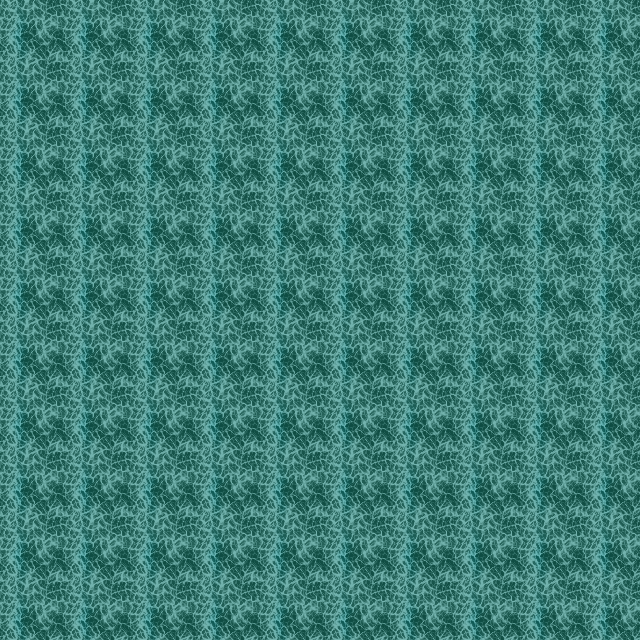
Reproduce this texture procedurally as a Shadertoy shader.

```glsl
const float TAU = 6.2831853;

vec2 hash2(vec2 c) {
    return fract(sin(vec2(dot(c, vec2(127.1, 311.7)), dot(c, vec2(269.5, 183.3)))) * 43758.5);
}

// Wrapping cellular noise: gap between the two nearest points, zero on cell borders
float cellGap(vec2 p, vec2 count) {
    p *= count;
    vec2 base = floor(p);
    float nearest = 9.0, second = 9.0;
    for (int y = -1; y <= 1; y++)
    for (int x = -1; x <= 1; x++) {
        vec2 cell = base + vec2(x, y);
        float d = length(cell + hash2(mod(cell, count) + count) - p);
        second = min(second, max(nearest, d));
        nearest = min(nearest, d);
    }
    return second - nearest;
}

// Soft leaning spot that wraps around the tile
float spot(vec2 p, vec2 center, vec2 radius, float lean) {
    vec2 d = fract(p - center + 0.5) - 0.5;
    d.x -= lean * d.y;
    d /= radius;
    return exp(-dot(d, d));
}

// Layered sines with whole frequencies, so the bend repeats with the tile
vec2 warp(vec2 p) {
    p += 0.025 * sin(TAU * (p.yx * vec2(2.0, 3.0) + vec2(0.1, 0.6)));
    p += 0.013 * sin(TAU * (p.yx * vec2(5.0, 4.0) + p * vec2(2.0, 1.0)));
    return p + 0.005 * sin(TAU * (p.yx * vec2(11.0, 9.0) + p * 3.0));
}

void mainImage(out vec4 fragColor, in vec2 fragCoord) {
    // Tile coordinates, running down from the top left
    vec2 uv = fragCoord / iResolution.xy;
    vec2 p = fract(vec2(uv.x, 1.0 - uv.y) * 9.85);
    vec2 w = warp(p);

    // Broad light and shade
    float strip = spot(w, vec2(0.19, 0.5), vec2(0.13, 3.0), 0.0);
    float shade = 0.19 + 0.13 * strip;
    shade -= 0.27 * spot(w, vec2(0.52, 0.62), vec2(0.12, 0.26), 0.6);
    shade -= 0.22 * spot(w, vec2(0.94, 0.65), vec2(0.15, 0.16), 0.2);
    shade -= 0.15 * spot(w, vec2(0.88, 0.09), vec2(0.16, 0.13), 0.0);
    shade -= 0.13 * spot(w, vec2(0.32, 0.75), vec2(0.05, 0.20), -0.2);
    shade += 0.28 * spot(w, vec2(0.66, 0.54), vec2(0.07, 0.10), -0.5);
    shade += 0.28 * spot(w, vec2(0.88, 0.89), vec2(0.15, 0.04), 0.0);
    shade += 0.24 * spot(w, vec2(0.44, 0.00), vec2(0.04, 0.17), 0.2);
    shade += 0.12 * spot(w, vec2(0.70, 0.32), vec2(0.28, 0.09), 0.0);

    // Foam veins, wider where the water is light
    float width = 0.20 + 0.4 * clamp(shade, 0.0, 0.5);
    float coarse = 1.0 - smoothstep(0.0, width, cellGap(w, vec2(8.0, 7.0)));
    float fine = 1.0 - smoothstep(0.0, 0.36, cellGap(w + 0.37, vec2(17.0, 14.0)));
    float ripple = sin(TAU * (7.0 * w.x + 3.0 * w.y)) * sin(TAU * (3.0 * w.x - 8.0 * w.y));
    float tone = shade + 0.50 * coarse + 0.36 * fine * (0.85 + 0.4 * strip) + 0.06 * ripple;
    tone = smoothstep(-0.05, 1.0, tone);

    // Deep green to pale foam, with a bluer strip
    vec3 color = mix(vec3(0.06, 0.30, 0.26), vec3(0.45, 0.70, 0.68), tone);
    float blue = spot(w, vec2(0.31, 0.55), vec2(0.08, 0.35), 0.0);
    color += blue * vec3(-0.05, 0.01, 0.03);
    fragColor = vec4(color, 1.0);
}
```
